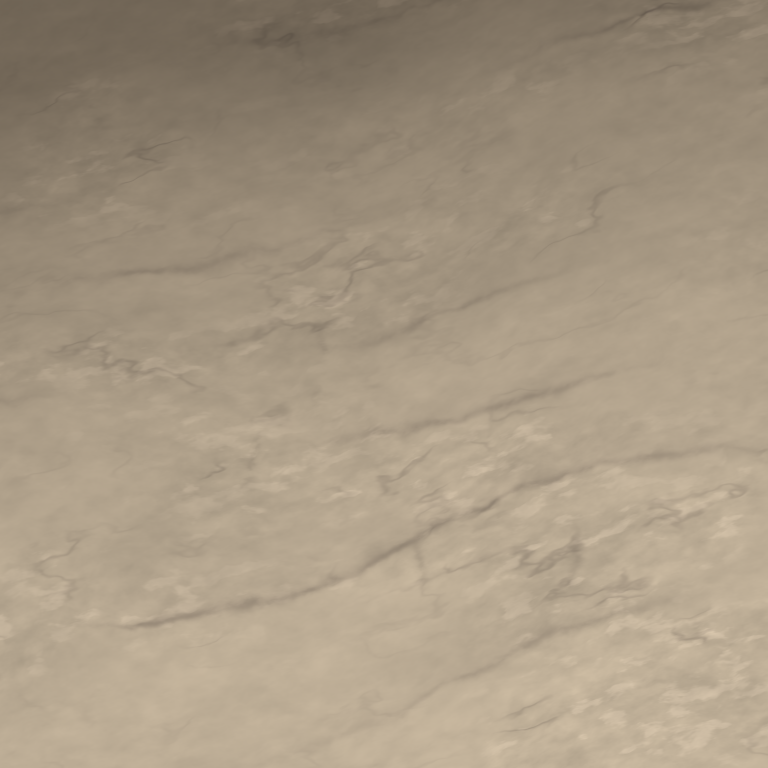
Give the GLSL for this texture, as a WebGL 1 fragment shader.

```glsl
precision highp float;
// Draws softly lit beige stone with slanting veins, broken hairlines and fine mottling.

uniform vec2 u_resolution;

const vec3 SHADE_COLOR = vec3(0.448, 0.402, 0.342);
const vec3 LIGHT_COLOR = vec3(0.743, 0.681, 0.589);
const vec3 VEIN_TINT = vec3(0.78, 0.77, 0.78);
const vec3 FLECK_TINT = vec3(1.11, 1.11, 1.12);
const float LIGHT_SLANT = 0.22;     // how much brighter the right side is
const float LIGHT_FALLOFF = 2.35;
const float GRAIN_ANGLE = 0.27;     // radians above horizontal
const float CLOUD_CONTRAST = 0.12;
const float GRAIN_CONTRAST = 0.085;
const float SPECK_CONTRAST = 0.095;
const float VEIN_WIDTH = 0.0058;
const float VEIN_STRENGTH = 0.56;
const float SHADOW_WIDTH = 0.035;   // soft band on one side of a vein
const float SHADOW_STRENGTH = 0.20;
const float CRACK_WIDTH = 0.006;
const float CRACK_STRENGTH = 0.30;
const float HAIRLINE_STRENGTH = 0.50;
const float FLECK_STRENGTH = 0.75;
const int VEIN_COUNT = 8;
const int CRACK_COUNT = 4;

float hash(vec2 p) {
  vec3 q = fract(vec3(p.xyx) * 0.1031);
  q += dot(q, q.yzx + 33.33);
  return fract((q.x + q.y) * q.z);
}

float noise(vec2 p) {
  vec2 cell = floor(p);
  vec2 f = fract(p);
  f = f * f * (3.0 - 2.0 * f);
  return mix(mix(hash(cell), hash(cell + vec2(1.0, 0.0)), f.x),
             mix(hash(cell + vec2(0.0, 1.0)), hash(cell + 1.0), f.x), f.y);
}

float fbm(vec2 p) {
  float sum = 0.0;
  float weight = 0.533;
  for (int i = 0; i < 4; i++) {
    sum += weight * noise(p);
    p = mat2(0.96, 0.28, -0.28, 0.96) * p * 2.03 + 17.3;
    weight *= 0.5;
  }
  return sum;
}

// Thin winding lines where the noise crosses its middle value.
float ridge(vec2 p, float sharpness) {
  float d = sharpness * (fbm(p) - 0.5);
  return exp(-d * d);
}

// Long veins along the grain: x is dark line, y is its soft shadow.
vec2 longVeins(vec2 g) {
  vec2 veins = vec2(0.0);
  for (int i = 0; i < VEIN_COUNT; i++) {
    float id = float(i);
    float seed = id * 7.0 + 3.0;
    float base = mix(-0.25, 0.95, (id + 0.2 + 0.6 * hash(vec2(seed, 5.0))) / float(VEIN_COUNT));
    float bend = 0.07 * (noise(vec2(g.x * 2.6, seed)) - 0.5)
               + 0.020 * (fbm(vec2(g.x * 14.0, seed + 40.0)) - 0.5);
    float d = g.y - base - bend;
    float presence = smoothstep(0.28, 0.78, noise(vec2(g.x * 2.8 + 9.0, seed + 80.0)));
    float width = VEIN_WIDTH * (0.5 + noise(vec2(g.x * 14.0, seed + 120.0)));
    float line = exp(-d * d / (width * width));
    float shadow = smoothstep(-0.006, 0.003, d) * exp(-max(d, 0.0) / SHADOW_WIDTH);
    veins += presence * vec2(line, shadow);
  }
  return veins;
}

// Short, steep, faint cracks across the grain.
float crossCracks(vec2 uv) {
  float cracks = 0.0;
  for (int i = 0; i < CRACK_COUNT; i++) {
    float seed = float(i) * 5.0 + 2.0;
    vec2 center = vec2(hash(vec2(seed, 11.0)), hash(vec2(seed, 23.0)));
    float reach = mix(0.04, 0.09, hash(vec2(seed, 37.0)));
    vec2 d = uv - center;
    d.x += 0.06 * (fbm(vec2(uv.y * 14.0, seed)) - 0.5) - 0.12 * d.y;
    float fade = 1.0 - smoothstep(0.2, 1.0, abs(d.y) / reach);
    cracks += fade * exp(-d.x * d.x / (CRACK_WIDTH * CRACK_WIDTH));
  }
  return cracks;
}

void main() {
  vec2 uv = gl_FragCoord.xy / u_resolution;

  // Grain space: x runs along the veins, y across them, roughened by noise.
  float c = cos(GRAIN_ANGLE);
  float s = sin(GRAIN_ANGLE);
  vec2 g = vec2(c * uv.x + s * uv.y, c * uv.y - s * uv.x);
  g.y += 0.05 * (noise(uv * 2.3 + 4.0) - 0.5) + 0.014 * (fbm(uv * 19.0) - 0.5);

  // Light falls off towards the upper left.
  float depth = clamp(1.0 - uv.y + LIGHT_SLANT * (uv.x - 0.5), 0.0, 1.0);
  vec3 color = mix(SHADE_COLOR, LIGHT_COLOR, 1.0 - pow(1.0 - depth, LIGHT_FALLOFF));

  // Clouds, mottling and specks stretched along the grain; rough in patches.
  float patches = smoothstep(0.44, 0.68, fbm(g * vec2(2.5, 6.0) + 73.0));
  float roughness = 0.65 + 0.7 * patches;
  float cloud = fbm(g * vec2(3.0, 9.0) + 31.0) - 0.5;
  float grain = fbm(g * vec2(18.0, 46.0) + 57.0) - 0.5;
  float speck = fbm(g * vec2(48.0, 90.0) + 19.0) - 0.5;
  color *= 1.0 + CLOUD_CONTRAST * cloud
         + roughness * (GRAIN_CONTRAST * grain + SPECK_CONTRAST * speck);

  // Short dark hairlines and small pale flecks.
  float hairline = ridge(g * vec2(9.0, 25.0) + 91.0, 32.0);
  hairline *= smoothstep(0.45, 0.75, noise(g * vec2(13.0, 24.0) + 47.0)) * (0.3 + 0.7 * patches);
  float fleck = smoothstep(0.57, 0.74, fbm(g * vec2(24.0, 62.0) + 113.0));
  fleck *= 0.12 + 0.88 * patches;

  // Veins wear thin where the mottling is pale.
  float wear = smoothstep(-0.22, 0.14, -grain - 0.5 * speck);
  vec2 veins = longVeins(g);
  float dark = VEIN_STRENGTH * veins.x * (0.5 + 0.5 * wear) + SHADOW_STRENGTH * veins.y
             + CRACK_STRENGTH * crossCracks(uv) * wear + HAIRLINE_STRENGTH * hairline;
  color *= mix(vec3(1.0), VEIN_TINT, min(dark, 1.0));
  color *= mix(vec3(1.0), FLECK_TINT, FLECK_STRENGTH * fleck);

  gl_FragColor = vec4(color, 1.0);
}
```
